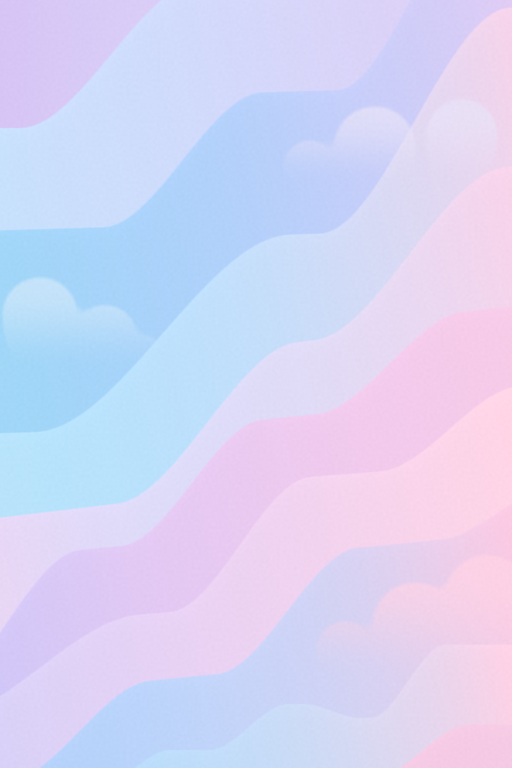
A Shadertoy shader for this background:

```glsl
#define CANVAS_HEIGHT 1.5
#define HUE_TILT 0.2
#define RIM_LIGHT 0.012
#define RIM_FALLOFF 45.0
#define PUFF_BLEND 0.03
#define CLOUD_OPACITY 0.72
#define GRAIN_SCALE 150.0
#define GRAIN_AMOUNT 0.014

// Gradient noise
vec2 randomGradient(vec2 cell) {
    vec3 h = fract(vec3(cell.xyx) * vec3(0.1031, 0.1030, 0.0973));
    h += dot(h, h.yzx + 33.33);
    return fract((h.xx + h.yz) * h.zy) * 2.0 - 1.0;
}

float cornerNoise(vec2 cell, vec2 f, vec2 corner) {
    return dot(randomGradient(cell + corner), f - corner);
}

float gradientNoise(vec2 p) {
    vec2 cell = floor(p), f = fract(p);
    vec2 u = f * f * f * (f * (f * 6.0 - 15.0) + 10.0);
    float low = mix(cornerNoise(cell, f, vec2(0, 0)), cornerNoise(cell, f, vec2(1, 0)), u.x);
    float high = mix(cornerNoise(cell, f, vec2(0, 1)), cornerNoise(cell, f, vec2(1, 1)), u.x);
    return mix(low, high, u.y);
}

// One S-shaped step of a band edge
float rise(float x, float center, float halfWidth, float height) {
    return height * smoothstep(center - halfWidth, center + halfWidth, x);
}

// Smooth colour curve through left, middle and right tones
vec3 ramp(float x, vec3 left, vec3 middle, vec3 right) {
    x = clamp(x, 0.0, 1.0);
    return left * (1.0 - x) * (1.0 - 2.0 * x) + middle * 4.0 * x * (1.0 - x)
         + right * x * (2.0 * x - 1.0);
}

// Fills everything below an edge, with a faint light along its rim
void paintBand(inout vec3 color, vec2 p, float edge, vec3 left, vec3 middle, vec3 right) {
    float depth = edge - p.y;
    float softness = fwidth(depth);
    vec3 tone = ramp(p.x + HUE_TILT * (0.1 - depth), left, middle, right);
    tone += RIM_LIGHT * exp(-max(depth, 0.0) * RIM_FALLOFF);
    color = mix(color, tone, smoothstep(-softness, softness, depth));
}

// Puff is center.xy and radius, stretched downwards
float puff(vec2 p, vec3 shape) {
    vec2 q = p - shape.xy;
    q.y *= q.y < 0.0 ? 0.6 : 1.0;
    return length(q) - shape.z;
}

float smoothUnion(float a, float b) {
    float h = max(PUFF_BLEND - abs(a - b), 0.0) / PUFF_BLEND;
    return min(a, b) - h * h * PUFF_BLEND * 0.25;
}

// Three joined puffs that dissolve towards the base
void paintCloud(inout vec3 color, vec2 p, vec3 a, vec3 b, vec3 c, vec2 fade, vec3 tone) {
    float d = smoothUnion(smoothUnion(puff(p, a), puff(p, b)), puff(p, c));
    float cover = smoothstep(0.004, -0.006, d) * smoothstep(fade.x, fade.y, p.y);
    color = mix(color, tone, cover * CLOUD_OPACITY);
}

void mainImage(out vec4 fragColor, in vec2 fragCoord) {
    vec2 p = fragCoord / iResolution.xy * vec2(1.0, CANVAS_HEIGHT);
    float x = p.x;

    // Upper bands
    vec3 color = ramp(x, vec3(0.84, 0.77, 0.96), vec3(0.86, 0.82, 0.97), vec3(0.88, 0.82, 0.97));
    float edge = 1.25 + rise(x, 0.215, 0.176, 0.283);
    paintBand(color, p, edge, vec3(0.78, 0.88, 0.99), vec3(0.835, 0.845, 0.98), vec3(0.88, 0.80, 0.96));
    edge = 1.05 + 0.03 * x + rise(x, 0.357, 0.156, 0.254) + rise(x, 0.804, 0.146, 0.352);
    paintBand(color, p, edge, vec3(0.63, 0.84, 0.97), vec3(0.715, 0.815, 0.98), vec3(0.89, 0.80, 0.96));
    paintCloud(color, p, vec3(0.078, 0.885, 0.074), vec3(0.205, 0.842, 0.063),
               vec3(0.285, 0.81, 0.035), vec2(0.777, 0.94), vec3(0.82, 0.91, 0.98));

    // Middle bands
    edge = 0.654 + 0.03 * x + rise(x, 0.318, 0.25, 0.371) + rise(x, 0.81, 0.186, 0.43);
    paintBand(color, p, edge, vec3(0.72, 0.89, 0.98), vec3(0.77, 0.87, 0.98), vec3(0.96, 0.83, 0.92));
    paintCloud(color, p, vec3(0.732, 1.213, 0.08), vec3(0.605, 1.174, 0.052),
               vec3(0.902, 1.237, 0.07), vec2(1.14, 1.285), vec3(0.91, 0.89, 0.97));
    edge = 0.489 + 0.12 * x + rise(x, 0.404, 0.176, 0.273) + rise(x, 0.80, 0.186, 0.293);
    paintBand(color, p, edge, vec3(0.91, 0.84, 0.96), vec3(0.87, 0.86, 0.97), vec3(0.97, 0.83, 0.92));
    edge = 0.146 + 0.1 * x + rise(x, 0.01, 0.146, 0.264) + rise(x, 0.375, 0.137, 0.219)
         + rise(x, 0.762, 0.146, 0.172);
    paintBand(color, p, edge, vec3(0.82, 0.78, 0.97), vec3(0.92, 0.79, 0.94), vec3(0.965, 0.795, 0.91));

    // Lower bands
    edge = 0.102 + 0.08 * x + rise(x, 0.078, 0.195, 0.176) + rise(x, 0.469, 0.137, 0.242)
         + rise(x, 0.879, 0.137, 0.145);
    paintBand(color, p, edge, vec3(0.85, 0.82, 0.97), vec3(0.93, 0.825, 0.945), vec3(1.0, 0.835, 0.90));
    edge = -0.027 + 0.1 * x + rise(x, 0.156, 0.137, 0.168) + rise(x, 0.561, 0.137, 0.219)
         + rise(x, 0.977, 0.117, 0.088);
    paintBand(color, p, edge, vec3(0.70, 0.81, 0.97), vec3(0.78, 0.83, 0.97), vec3(0.98, 0.79, 0.89));
    paintCloud(color, p, vec3(0.811, 0.279, 0.084), vec3(0.674, 0.23, 0.057),
               vec3(0.951, 0.334, 0.083), vec2(0.172, 0.387), vec3(1.0, 0.83, 0.90));
    edge = -0.035 + rise(x, 0.264, 0.068, 0.07) + rise(x, 0.486, 0.078, 0.09)
         + rise(x, 0.648, 0.055, -0.027) + rise(x, 0.797, 0.074, 0.143);
    paintBand(color, p, edge, vec3(0.72, 0.85, 0.97), vec3(0.77, 0.86, 0.97), vec3(0.99, 0.82, 0.90));
    edge = -0.025 + rise(x, 0.82, 0.1, 0.11);
    paintBand(color, p, edge, vec3(0.93, 0.79, 0.92), vec3(0.95, 0.79, 0.90), vec3(0.96, 0.79, 0.89));

    // Paper grain
    color += GRAIN_AMOUNT * gradientNoise(p * GRAIN_SCALE);
    fragColor = vec4(clamp(color, 0.0, 1.0), 1.0);
}
```
